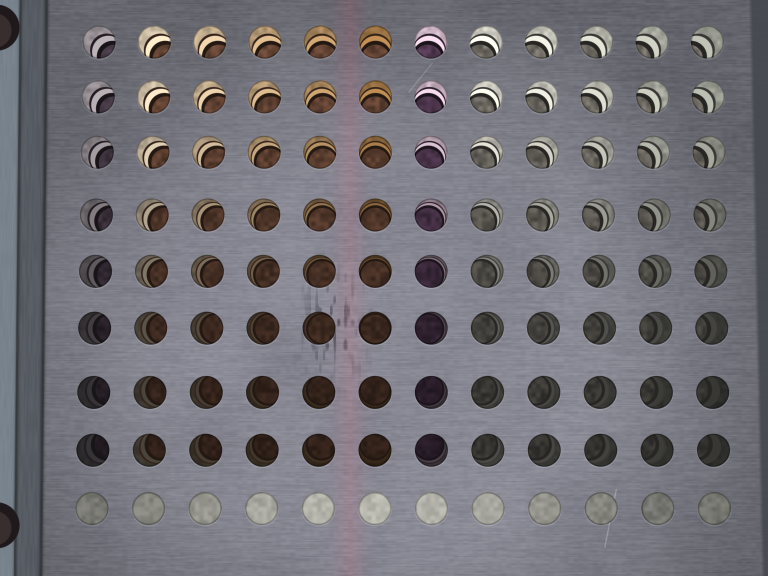
Give the GLSL for this pattern, as a WebGL 2 fragment shader.

```glsl
#version 300 es
precision highp float;
// Brushed metal plate drilled with 12 x 9 round holes, seen from above its middle

uniform vec2 u_resolution;
out vec4 fragColor;

float hash(vec2 p) {
    p = fract(p * vec2(0.1031, 0.1137));
    p += dot(p, p.yx + 33.33);
    return fract((p.x + p.y) * p.x * 17.0);
}

float noise(vec2 p) {
    vec2 i = floor(p), f = fract(p);
    f = f * f * (3.0 - 2.0 * f);
    return mix(mix(hash(i), hash(i + vec2(1, 0)), f.x),
               mix(hash(i + vec2(0, 1)), hash(i + vec2(1, 1)), f.x), f.y);
}

// Coverage of a disc with a soft edge
float disc(vec2 p, float radius, float soft) {
    return 1.0 - smoothstep(-soft, soft, length(p) - radius);
}

// Coverage of a thin line from a to b
float scratch(vec2 p, vec2 a, vec2 b, float soft) {
    vec2 d = b - a;
    float t = clamp(dot(p - a, d) / dot(d, d), 0.0, 1.0);
    return 1.0 - smoothstep(0.0, soft + 0.1, length(p - a - d * t));
}

vec3 plateColor(vec2 p, float soft) {
    vec3 metal = vec3(0.53, 0.53, 0.575);
    metal *= 1.0 - 0.25 * smoothstep(35.0, 80.0, length((p - vec2(66, 38)) * vec2(1.0, 1.15)));

    // Brushed grain, cloudy stains and a faint pink band
    metal += 0.05 * (noise(p * vec2(0.3, 5.0)) - 0.5);
    metal += 0.04 * (noise(p * vec2(1.2, 2.5) + 40.0) - 0.5);
    metal += 0.04 * (noise(p * 0.08 + 9.0) - 0.5);
    metal += vec3(0.055, -0.015, -0.01) * exp(-pow((p.x - 60.8) / 2.2, 2.0));

    // Dark smudges and light scratches
    float smudge = exp(-dot((p - vec2(58, 43)) / vec2(5, 8), (p - vec2(58, 43)) / vec2(5, 8)));
    metal -= 0.2 * smudge * smoothstep(0.55, 0.9, noise(p * vec2(1.6, 0.5) + 3.0));
    metal += 0.12 * scratch(p, vec2(105, 5), vec2(107, 15), soft);
    metal += 0.09 * scratch(p, vec2(71, 84), vec2(75, 89), soft);
    return metal;
}

vec3 holeColor(vec2 q, vec2 center, float col, float row, float soft) {
    float grain = noise(q * 1.3 + center * 3.0);

    // Bottom row: shallow pale discs, brightest in the middle
    if (row > 7.5) {
        float pale = mix(0.72, 0.45, smoothstep(0.0, 6.0, abs(col - 5.0)));
        pale += 0.12 * (grain - 0.5);
        pale *= 1.0 - 0.35 * smoothstep(2.45, 2.86, length(q));
        return pale * vec3(1.0, 1.0, 0.95);
    }

    // Tints: violet, tan to brown, violet, then neutral grey
    vec3 tint = mix(vec3(0.82, 0.76, 0.66), vec3(0.62, 0.46, 0.27), (col - 1.0) / 4.0);
    vec3 deep = vec3(0.25, 0.17, 0.13);
    if (col < 0.5) { tint = vec3(0.60, 0.57, 0.59); deep = vec3(0.17, 0.14, 0.17); }
    else if (col > 6.5) {
        tint = mix(vec3(0.84, 0.83, 0.79), vec3(0.61, 0.62, 0.58), (col - 7.0) / 4.0);
        deep = vec3(0.28, 0.27, 0.25);
    }
    else if (col > 5.5) { tint = vec3(0.80, 0.71, 0.77); deep = vec3(0.20, 0.14, 0.20); }

    // Nested edges slide towards the viewpoint with depth
    float light = mix(1.12, 0.32, smoothstep(0.5, 6.0, row));
    vec2 slide = vec2(65.3, 41) - center;
    vec3 color = tint * light * (0.74 + 0.25 * grain);
    color = mix(color, deep * 0.8, disc(q - slide * 0.027, 2.86, soft));
    color = mix(color, tint * light * 1.1, disc(q - slide * 0.033, 2.8, soft));
    color = mix(color, deep * 0.55, disc(q - slide * 0.049, 2.75, soft));
    vec3 bottom = deep * mix(1.55, 0.75, smoothstep(0.0, 7.0, row)) * (0.75 + 0.5 * grain);
    color = mix(color, bottom, disc(q - slide * 0.056, 2.45, soft));

    // Shaded rim
    return color * (1.0 - 0.4 * smoothstep(2.5, 2.86, length(q)));
}

void main() {
    // The canvas is 100 units high
    vec2 p = gl_FragCoord.xy * 100.0 / u_resolution.y;
    float soft = 75.0 / u_resolution.y;
    vec3 color = plateColor(p, soft);

    // Rows in groups of three, spreading slightly downwards
    for (int i = 0; i < 9; i++) {
        float row = float(i);
        float pitch = 9.6 + 0.028 * row;
        float col = clamp(round((p.x - 70.0) / pitch + 5.5), 0.0, 11.0);
        vec2 center = vec2(70.0 + (col - 5.5) * pitch,
                           92.7 - 9.48 * row - 0.043 * row * row - 1.2 * floor(row / 3.0));
        vec2 q = p - center;
        if (length(q) > 4.0) continue;
        color += 0.07 * disc(q + vec2(0, 0.15), 2.95, soft) * step(q.y, 0.0);
        color = mix(color, holeColor(q, center, col, row, soft), disc(q, 2.86, soft));
    }

    // Left groove and rail, slightly slanted, with two bolt holes
    float x = p.x - 0.01 * (p.y - 50.0);
    vec3 groove = vec3(0.34, 0.36, 0.39) + 0.04 * (noise(p * vec2(4.0, 0.3)) - 0.5);
    color = mix(color, groove, 1.0 - smoothstep(7.8 - soft, 7.8 + soft, x));
    color *= 1.0 - 0.4 * exp(-pow((x - 7.6) / 0.4, 2.0));
    vec3 rail = vec3(0.47, 0.51, 0.55) + 0.03 * (noise(p * vec2(5.0, 0.4)) - 0.5);
    color = mix(color, rail, 1.0 - smoothstep(2.9 - soft, 2.9 + soft, x));
    color *= 1.0 - 0.35 * exp(-pow((x - 3.1) / 0.35, 2.0));
    for (int i = 0; i < 2; i++) {
        vec2 bolt = p - vec2(-0.6, i == 0 ? 8.8 : 95.2);
        color = mix(color, vec3(0.12, 0.10, 0.11), disc(bolt, 4.0, soft));
        color = mix(color, vec3(0.22, 0.18, 0.18), disc(bolt + vec2(0.4, 0.5), 3.0, soft));
    }

    // Dark right edge
    float edge = 132.6 - 0.022 * p.y;
    color = mix(color, vec3(0.27, 0.28, 0.31), 0.9 * smoothstep(edge - 0.6, edge + 0.3, p.x));
    fragColor = vec4(color, 1.0);
}
```
